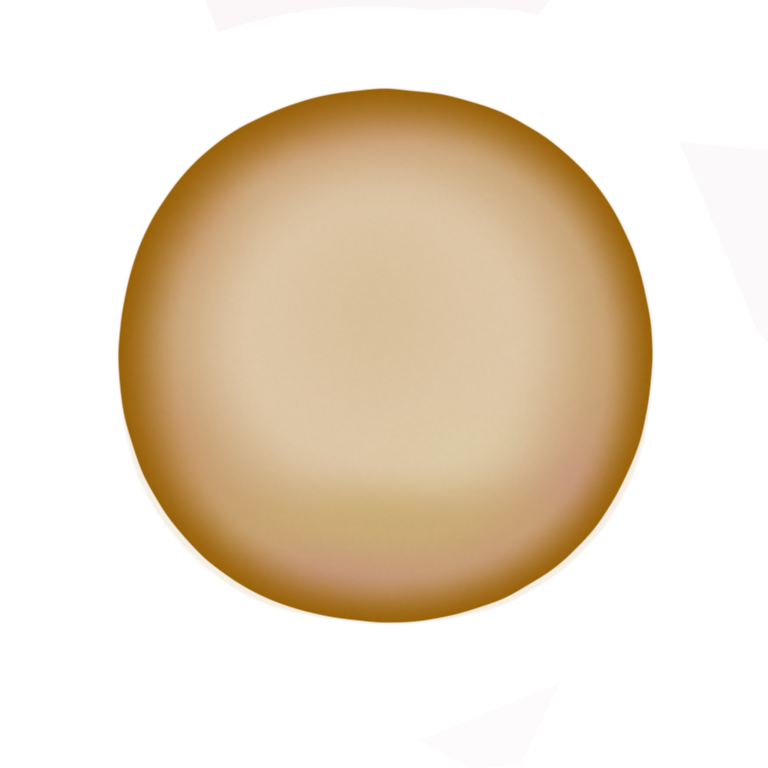
A WebGL 1 fragment shader for this background:

```glsl
precision highp float;

uniform vec2 u_resolution;

const vec2 DISC_CENTER = vec2(0.499, 0.534);
const float DISC_RADIUS = 0.3500;
const float RIM_DEPTH = 0.072;
const float EDGE_WOBBLE = 0.0018;
const float GRAIN = 0.008;

const vec3 PAPER = vec3(1.0);
const vec3 RIM = vec3(0.600, 0.380, 0.030);
const vec3 TAN = vec3(0.775, 0.625, 0.440);
const vec3 CREAM = vec3(0.868, 0.778, 0.655);
const vec3 HEART = vec3(0.852, 0.755, 0.615);
const vec3 PINK = vec3(0.770, 0.585, 0.490);
const vec3 COPPER = vec3(0.770, 0.570, 0.390);
const vec3 OLIVE = vec3(0.790, 0.670, 0.445);
const vec3 STRAW = vec3(0.862, 0.795, 0.650);
const vec3 FRINGE = vec3(0.955, 0.915, 0.860);
const vec3 BLUSH = vec3(0.986, 0.966, 0.974);
const vec3 LILAC = vec3(0.988, 0.975, 0.984);

float hash(vec2 p) {
  vec3 q = fract(vec3(p.xyx) * 0.1031);
  q += dot(q, q.yzx + 33.33);
  return fract((q.x + q.y) * q.z);
}

float noise(vec2 p) {
  vec2 cell = floor(p);
  vec2 f = fract(p);
  f = f * f * (3.0 - 2.0 * f);
  float low = mix(hash(cell), hash(cell + vec2(1.0, 0.0)), f.x);
  float high = mix(hash(cell + vec2(0.0, 1.0)), hash(cell + 1.0), f.x);
  return mix(low, high, f.y);
}

// Soft elliptical spot, 1 at its center
float spot(vec2 p, vec2 center, vec2 size) {
  vec2 q = (p - center) / size;
  return exp(-dot(q, q));
}

// Signed distance to a line, positive on its left
float leftOf(vec2 p, vec2 a, vec2 b) {
  vec2 dir = normalize(b - a);
  return dir.x * (p.y - a.y) - dir.y * (p.x - a.x);
}

// Inner distance of a convex counterclockwise quad
float quad(vec2 p, vec2 a, vec2 b, vec2 c, vec2 d) {
  return min(min(leftOf(p, a, b), leftOf(p, b, c)),
             min(leftOf(p, c, d), leftOf(p, d, a)));
}

float cover(float dist, float aa) {
  return smoothstep(-aa, aa, dist);
}

// Pale petals near the canvas border
vec3 backdrop(vec2 p, float aa) {
  float archA = 0.992 - 0.864 * (p.x - 0.482) * (p.x - 0.482);
  float archB = 0.990 - 1.380 * (p.x - 0.618) * (p.x - 0.618);
  float top = p.y - max(archA, archB);
  top = min(top, leftOf(p, vec2(0.267, 1.0), vec2(0.284, 0.958)));
  top = min(top, leftOf(p, vec2(0.699, 0.979), vec2(0.716, 1.0)));
  float side = quad(p, vec2(0.885, 0.815), vec2(0.986, 0.570),
                    vec2(1.020, 0.530), vec2(1.020, 0.802));
  float base = quad(p, vec2(0.547, 0.036), vec2(0.612, 0.0),
                    vec2(0.677, 0.004), vec2(0.729, 0.111));
  vec3 color = mix(PAPER, BLUSH, cover(top, aa));
  color = mix(color, LILAC, cover(side, aa));
  return mix(color, LILAC, 0.7 * cover(base, aa));
}

// Broad crust tones, then the light middle
vec3 crumb(vec2 p) {
  vec3 color = TAN;
  color = mix(color, COPPER, 0.80 * spot(p, vec2(0.430, 0.820), vec2(0.15, 0.055)));
  color = mix(color, COPPER, 0.65 * spot(p, vec2(0.265, 0.710), vec2(0.06, 0.09)));
  color = mix(color, COPPER, 0.50 * spot(p, vec2(0.230, 0.430), vec2(0.06, 0.10)));
  color = mix(color, PINK, 0.90 * spot(p, vec2(0.440, 0.255), vec2(0.14, 0.05)));
  color = mix(color, PINK, 0.80 * spot(p, vec2(0.750, 0.360), vec2(0.07, 0.08)));
  color = mix(color, PINK, 0.60 * spot(p, vec2(0.650, 0.280), vec2(0.08, 0.05)));
  float r = length((p - vec2(0.500, 0.560)) * vec2(1.0, 1.04));
  color = mix(color, CREAM, 1.0 - smoothstep(0.165, 0.315, r));
  color = mix(color, OLIVE, 0.85 * spot(p, vec2(0.510, 0.320), vec2(0.18, 0.050)));
  color = mix(color, STRAW, 0.75 * spot(p, vec2(0.590, 0.420), vec2(0.10, 0.055)));
  return mix(color, HEART, spot(p, vec2(0.490, 0.595), vec2(0.10, 0.12)));
}

void main() {
  float scale = min(u_resolution.x, u_resolution.y);
  vec2 p = (gl_FragCoord.xy - 0.5 * u_resolution) / scale + 0.5;
  float aa = 1.0 / scale;

  // Slightly squared, uneven disc outline
  vec2 q = p - DISC_CENTER;
  float angle = atan(q.y, q.x);
  float radius = DISC_RADIUS + 0.004 * cos(angle - 0.785) - 0.003 * cos(4.0 * angle);
  radius += EDGE_WOBBLE * (noise(p * 26.0) - 0.5);
  float depth = radius - length(q);

  // Thin pale fringe, widest on the lower diagonals
  float lower = smoothstep(0.25, 0.95, -2.0 * sin(angle) * abs(cos(angle)));
  float fringe = cover(depth + 0.0015 + 0.007 * lower, 2.0 * aa);
  vec3 color = backdrop(p, aa);
  color = mix(color, FRINGE, 0.75 * fringe);

  // Toasted rim fading inward
  float rimDepth = RIM_DEPTH * (1.0 - 0.12 * cos(angle + 0.6));
  vec3 disc = mix(RIM, crumb(p), smoothstep(-0.006, rimDepth, depth));
  disc += GRAIN * (noise(p * 220.0) - 0.5);
  gl_FragColor = vec4(mix(color, disc, cover(depth, 1.2 * aa)), 1.0);
}
```
